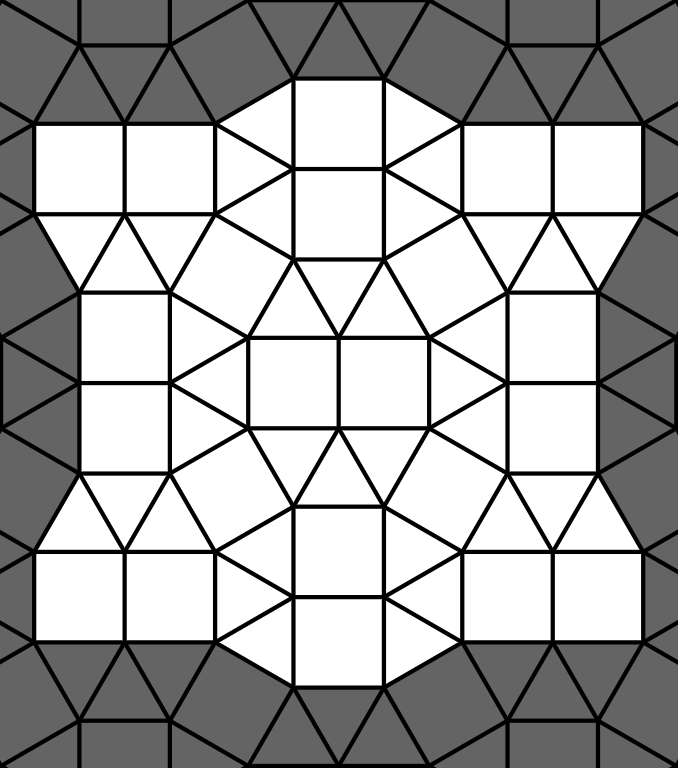
This pattern is drawn by a Shadertoy shader. Its source:

```glsl
// Tiling of squares and triangles: square pairs on a checkerboard grid, turned
// a quarter in every other cell, with triangles and tilted squares between.
// Each cell is folded to one quadrant; a symmetric central patch is white.

const float EDGE = 0.1178;              // tile edge, in canvas heights
const float HALF_LINE = 0.0235;         // half line width, in tile edges
const float TRI = 0.8660254;            // height of a unit triangle
const float CELL = 1.5 + TRI;           // spacing of the square pairs
const vec2 CENTRE_SHIFT = vec2(-0.0004, 0.0012);

const vec3 INK = vec3(0.0);
const vec3 GREY = vec3(0.392);
const vec3 WHITE = vec3(1.0);

float segmentDistance(vec2 p, vec2 a, vec2 b) {
    vec2 ap = p - a, ab = b - a;
    return length(ap - ab * clamp(dot(ap, ab) / dot(ab, ab), 0.0, 1.0));
}

// Distance to the nearest tile edge
float tilingDistance(vec2 p, float spacing) {
    vec2 cell = floor(p / spacing + 0.5);
    vec2 q = abs(p - cell * spacing);
    if (mod(cell.x + cell.y, 2.0) > 0.5) q = q.yx;

    vec2 corner = vec2(1.0, 0.5);
    vec2 middle = vec2(0.0, 0.5);
    vec2 apex = vec2(0.5, 0.5 + TRI);

    // Pair of squares
    float d = segmentDistance(q, middle, corner);
    d = min(d, segmentDistance(q, vec2(1.0, 0.0), corner));
    d = min(d, segmentDistance(q, vec2(0.0), middle));
    // Triangles on the long side
    d = min(d, segmentDistance(q, middle, apex));
    d = min(d, segmentDistance(q, corner, apex));
    // Edges reaching to the neighbour at the short side
    d = min(d, segmentDistance(q, corner, vec2(1.0 + TRI, 1.0)));
    return min(d, segmentDistance(q, corner, vec2(1.0 + TRI, 0.0)));
}

// True inside the white patch, whose border runs along tile edges
bool insidePatch(vec2 p) {
    vec2 q = abs(p);
    float slope = 0.5 / TRI;
    float base = 2.0 + TRI;
    float top = base + clamp(0.5 - (q.x - 0.5) * slope, 0.0, 0.5);
    float side = base + clamp((q.y - 1.0) * slope, 0.0, 0.5);
    return q.y < top && q.x < side;
}

void mainImage(out vec4 fragColor, in vec2 fragCoord) {
    vec2 uv = (fragCoord - 0.5 * iResolution.xy) / iResolution.y;
    vec2 p = (uv - CENTRE_SHIFT) / EDGE;
    float pixel = 1.0 / (iResolution.y * EDGE);

    vec3 fill = insidePatch(p) ? WHITE : GREY;
    float d = tilingDistance(p, CELL) - HALF_LINE;
    float ink = clamp(0.5 - d / pixel, 0.0, 1.0);

    fragColor = vec4(mix(fill, INK, ink), 1.0);
}
```
